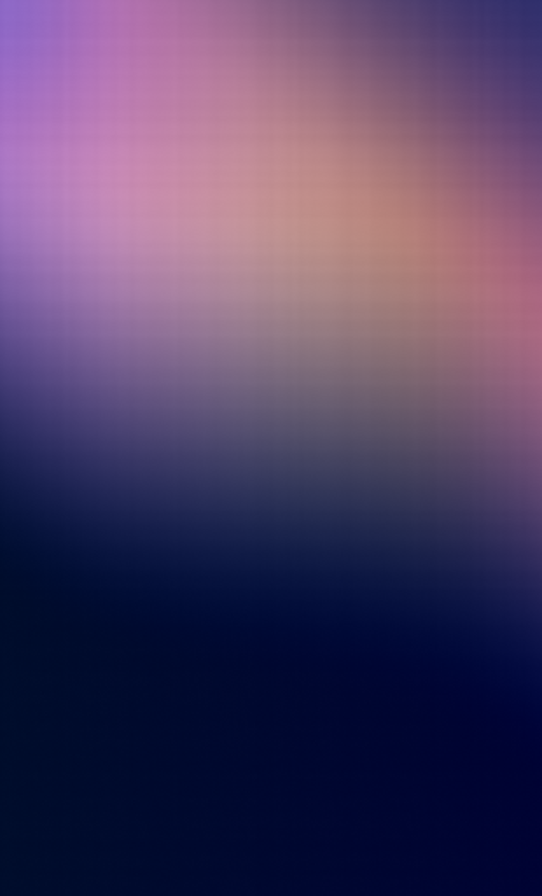
Give the GLSL for this background, as a WebGL 2 fragment shader.

```glsl
#version 300 es
precision highp float;
// A soft dusk gradient: a violet-to-rose band of light over a deep navy night.
// A hue ramp runs across the band; its lower edge follows a cubic curve and
// fades each channel at its own depth, so the light cools as it sinks.

#define VIOLET vec3(0.69, 0.48, 0.78)
#define PINK   vec3(0.81, 0.56, 0.71)
#define PEACH  vec3(0.77, 0.58, 0.56)
#define TAN    vec3(0.71, 0.50, 0.46)
#define ROSE   vec3(0.71, 0.41, 0.51)
#define INDIGO vec3(0.17, 0.18, 0.42)
#define CORNER vec3(0.50, 0.42, 0.80)
#define NIGHT_LEFT  vec3(0.00, 0.05, 0.17)
#define NIGHT_RIGHT vec3(0.00, 0.01, 0.20)
#define FADE_HALF_WIDTH 0.25
#define GRAIN 0.005
#define WEAVE 0.012

uniform vec2 u_resolution;
out vec4 fragColor;

float hash(vec2 p) {
    return fract(sin(dot(p, vec2(127.1, 311.7))) * 43758.5453);
}

// Smooth one-dimensional noise around zero
float streak(float t, float seed) {
    float cell = floor(t);
    float a = hash(vec2(cell, seed));
    float b = hash(vec2(cell + 1.0, seed));
    return mix(a, b, smoothstep(0.0, 1.0, t - cell)) - 0.5;
}

// Hue of the lit band from left to right
vec3 bandColor(float x) {
    vec3 c = mix(VIOLET, PINK, smoothstep(-0.1, 0.3, x));
    c = mix(c, PEACH, smoothstep(0.15, 0.6, x));
    c = mix(c, TAN, smoothstep(0.45, 0.85, x));
    return mix(c, ROSE, smoothstep(0.7, 1.05, x));
}

// Depth at which each channel has half faded; green and blue reach lower
vec3 fadeDepth(float x) {
    float edge = 0.38 + x * (0.36 + x * (-0.62 + x * 0.43));
    return edge + vec3(0.0, 0.015 + 0.03 * x, 0.04 + 0.05 * x);
}

void main() {
    vec2 uv = gl_FragCoord.xy / u_resolution;
    float x = uv.x;
    float depth = 1.0 - uv.y;

    // Lit band, dimmed and pinker along the top
    vec3 sky = bandColor(x);
    sky *= 1.0 - vec3(0.12, 0.20, 0.02) * (1.0 - smoothstep(0.0, 0.27, depth));

    // Blue glow in the left corner, indigo shade across the right one
    vec2 fromCorner = vec2(x, depth) / vec2(0.14, 0.10);
    sky = mix(sky, CORNER, 0.55 * exp(-dot(fromCorner, fromCorner)));
    sky = mix(sky, INDIGO, smoothstep(0.18, 1.1, x - 2.0 * depth));

    // Fade into the night below
    vec3 night = mix(NIGHT_LEFT, NIGHT_RIGHT, x);
    vec3 middle = fadeDepth(x);
    vec3 fade = smoothstep(middle - FADE_HALF_WIDTH, middle + FADE_HALF_WIDTH, vec3(depth));
    vec3 color = mix(sky, night, fade);

    // Faint crossed streaks in the light, and grain against banding
    float weave = streak(x * 90.0, 3.0) + streak(uv.y * 150.0, 8.0);
    color += weave * WEAVE * (0.2 + 0.8 * (1.0 - fade.g));
    color += (hash(floor(uv * vec2(310.0, 512.0))) - 0.5) * GRAIN;
    fragColor = vec4(clamp(color, 0.0, 1.0), 1.0);
}
```
